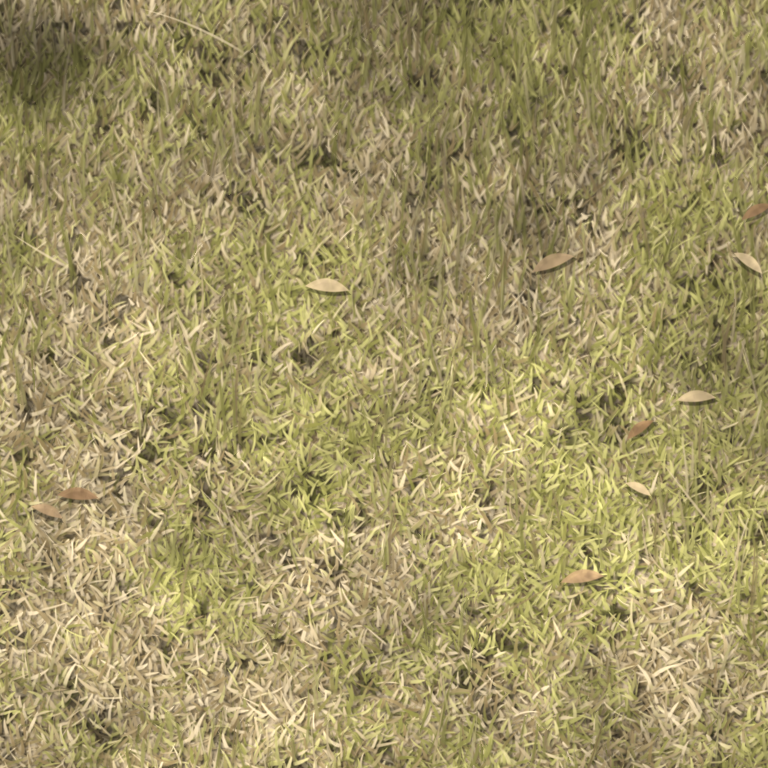
This texture is drawn by a three.js fragment shader. Its source:

```glsl
// Draws sunlit, half-dry meadow grass with tall tufts, straw stalks and fallen leaves.
varying vec2 vUv;

const vec3 SOIL  = vec3(0.44, 0.38, 0.27);
const vec3 LITTER = vec3(0.74, 0.66, 0.53);
const vec3 BROWN = vec3(0.55, 0.47, 0.32);
const vec3 PALE  = vec3(0.91, 0.83, 0.68);
const vec3 OLIVE = vec3(0.50, 0.49, 0.25);
const vec3 LIME  = vec3(0.78, 0.75, 0.47);
const vec3 LEAF_DARK = vec3(0.60, 0.46, 0.33);
const vec3 LEAF_PALE = vec3(0.88, 0.78, 0.61);

const int BLADE_LAYERS = 12;
const int TUFT_LAYERS = 3;
const int STALKS = 16;
const int LEAVES = 10;
const float BLADE_WIDTH = 0.0021;  // half width at the root
const float TUFT_WIDTH = 0.0019;
const float SHADOW = 0.13;
const float EXPOSURE = 1.07;
const float PI = 3.14159;

vec4 hash4(vec2 p) {
  return fract(sin(dot(p, vec2(127.1, 311.7)) + vec4(0.0, 1.7, 3.1, 4.9)) * 43758.5453);
}

float noise(vec2 p) {
  vec2 i = floor(p), f = fract(p);
  f = f * f * (3.0 - 2.0 * f);
  return mix(mix(hash4(i).x, hash4(i + vec2(1.0, 0.0)).x, f.x),
             mix(hash4(i + vec2(0.0, 1.0)).x, hash4(i + vec2(1.0)).x, f.x), f.y);
}

float fbm(vec2 p) {
  return 0.5 * noise(p) + 0.3 * noise(p * 2.1 + 7.3) + 0.2 * noise(p * 4.3 + 19.1);
}

vec2 rotate(vec2 p, float a) {
  float c = cos(a), s = sin(a);
  return vec2(c * p.x + s * p.y, c * p.y - s * p.x);
}

// Coverage of a tapered strand lying along y
float strand(vec2 p, float halfLength, float width, float soft) {
  float along = p.y / halfLength;
  float w = width * (1.0 - 0.6 * smoothstep(-0.3, 1.0, along));
  return (1.0 - smoothstep(w - soft, w + soft, abs(p.x)))
       * (1.0 - smoothstep(0.6, 1.0, abs(along)));
}

// Coverage of a pointed leaf lying along x
float leaf(vec2 p, float size) {
  float x = p.x / size;
  float w = 0.3 * size * (1.0 - x * x);
  return 1.0 - smoothstep(-0.0015, 0.0015, abs(p.y + 0.15 * size * x * x) - w);
}

vec3 grassColour(float green, float tone) {
  return mix(mix(BROWN, PALE, tone), mix(OLIVE, LIME, tone), green);
}

// Lays one jittered grid of strands, each with a shadow on its right, over the ground
vec3 addStrands(vec3 ground, vec2 uv, vec2 cells, float seed, float spread,
                float width, float soft, float green, float density, float light) {
  for (int y = -1; y <= 1; y++) {
    for (int x = -1; x <= 1; x++) {
      vec2 id = floor(uv * cells) + vec2(float(x), float(y));
      vec4 place = hash4(id + seed * 17.3);
      vec4 look = hash4(id + seed * 31.7 + 91.3);
      float halfLength = mix(0.35, 0.95, look.x) / cells.y;
      vec2 p = rotate(uv - (id + place.xy) / cells, (place.z - 0.55) * spread);
      p.x += (look.y - 0.5) * 0.4 * p.y * p.y / halfLength * min(spread, 1.0);
      float w = width * mix(0.5, 1.3, look.z);
      float present = step(place.w, density);
      float shade = strand(p - vec2(w * 1.6, -w), halfLength, w, soft * 1.6);
      float fresh = smoothstep(-0.3, 0.3, green - look.w);
      float tone = fract(look.z * 7.0 + look.y * 5.0);
      vec3 colour = grassColour(fresh, tone) * light * (0.98 + 0.08 * p.y / halfLength);
      ground *= 1.0 - SHADOW * shade * present;
      ground = mix(ground, colour, 0.88 * present * strand(p, halfLength, w, soft));
    }
  }
  return ground;
}

void main() {
  vec2 uv = vUv;
  float height = smoothstep(0.25, 0.95, uv.y);
  float green = clamp(0.47 + 1.7 * (fbm(uv * 8.0 + 3.0) - 0.5) + 0.12 * (uv.x - 0.5), 0.05, 0.95);
  float soft = mix(0.0015, 0.0022, height);

  // Soil and dry litter
  vec3 colour = mix(SOIL, LITTER, smoothstep(0.25, 0.65, fbm(uv * vec2(95.0, 75.0))));

  // Short blades, from the matted bottom to the sunlit top, with dark gaps half way
  float hollow = smoothstep(0.57, 0.74, fbm(uv * 30.0 + 60.0));
  for (int i = 0; i < BLADE_LAYERS; i++) {
    float k = float(i) / float(BLADE_LAYERS - 1);
    float spread = PI * mix(1.0, mix(0.9, 0.45, height), k);
    float cells = mix(64.0, 36.0, fract(k * 3.7));
    if (i == BLADE_LAYERS - 4) colour *= 1.0 - 0.42 * hollow;
    colour = addStrands(colour, uv, vec2(cells), float(i) + 1.0, spread, BLADE_WIDTH,
                        soft, green, 0.92, mix(0.9, 1.07, k));
  }

  // Tall upright tufts in clumps, thicker toward the top
  float clump = smoothstep(0.46, 0.72, fbm(uv * vec2(10.0, 6.0) + 41.0) + 0.1 * height);
  for (int i = 0; i < TUFT_LAYERS; i++) {
    colour = addStrands(colour, uv, vec2(40.0, 15.0), float(i) + 40.0, 0.6, TUFT_WIDTH,
                        soft * 1.2, 0.66, 0.75 * clump, 0.87);
  }

  // Long straw stalks
  for (int i = 0; i < STALKS; i++) {
    vec4 r = hash4(vec2(float(i), 5.0));
    vec2 p = rotate(uv - r.xy, (r.z - 0.5) * 2.4);
    p.x += (r.w - 0.5) * 3.0 * p.y * p.y;
    float stalk = strand(p, mix(0.03, 0.09, r.w), 0.0016, 0.0014);
    colour = mix(colour, mix(BROWN, PALE, r.z), 0.7 * stalk);
  }

  // Fallen leaves with a shadow beneath
  for (int i = 0; i < LEAVES; i++) {
    vec4 r = hash4(vec2(float(i), 23.0));
    float size = mix(0.015, 0.042, r.w * r.w);
    vec2 p = rotate(uv - r.xy, (r.z - 0.5) * 1.6);
    colour *= 1.0 - 0.35 * leaf(p + vec2(-0.003, 0.005), size);
    vec3 tan = mix(LEAF_DARK, LEAF_PALE, fract(r.z * 9.0)) * (0.9 + 0.2 * noise(uv * 120.0));
    colour = mix(colour, tan, 0.85 * leaf(p, size));
  }

  // Broad light and clumps, and the dark upper left corner
  float corner = 1.0 - smoothstep(0.01, 0.13, length((uv - vec2(0.04, 0.93)) * vec2(0.8, 1.2)));
  float broad = 1.0 + 0.34 * (fbm(uv * 4.0 + 80.0) - 0.5) + 0.36 * (fbm(uv * 17.0 + 33.0) - 0.5);
  colour *= EXPOSURE * broad * mix(1.07, 0.93, height) * (1.0 - 0.4 * corner);
  gl_FragColor = vec4(colour, 1.0);
}
```
